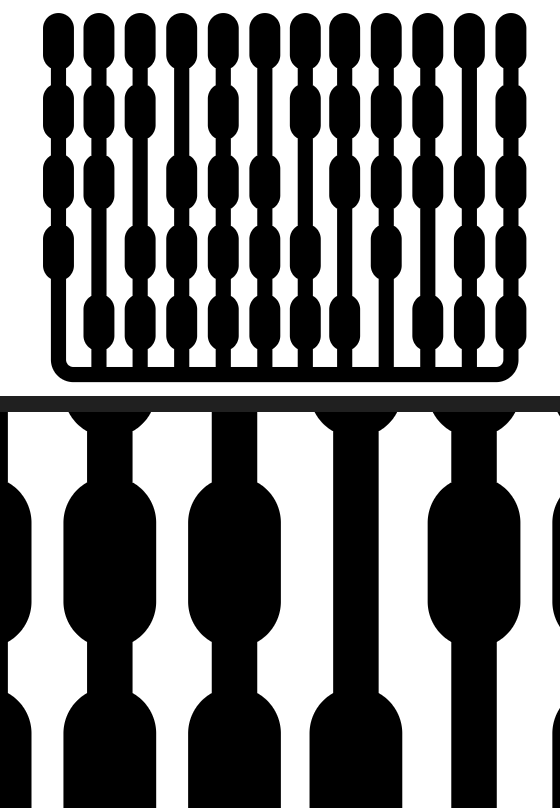
Top, the full canvas; bottom, a detail of the centre.
Reproduce this pattern procedurally as a WebGL 1 fragment shader.

```glsl
precision highp float;
// Twelve vertical rods strung with capsule beads, joined by a rounded U frame.
// Signed distances to beads, rods and frame are merged in loops, with a
// zigzag formula leaving out one bead per column.

uniform vec2 u_resolution;

#define DESIGN_WIDTH 768.0   // canvas width in design units
#define COLUMNS 12
#define ROWS 5
#define FIRST_X 80.2
#define COLUMN_PITCH 57.0
#define TOP_ROW_Y 486.0
#define ROW_PITCH 96.3
#define BEAD_RADIUS 21.2
#define BEAD_HALF_HEIGHT 39.2
#define ROD_HALF_WIDTH 10.4
#define FRAME_Y 29.4
#define FRAME_CORNER 20.4    // corner radius of the frame centre line

// Column centres: an even pitch with a few slightly tighter gaps.
float columnX(float i) {
  float tightening = 1.5 * step(0.5, i) + 0.5 * step(1.5, i)
                   + 1.5 * step(5.5, i) + 3.0 * step(6.5, i);
  return FIRST_X + COLUMN_PITCH * i - tightening;
}

// Row left empty in a column, counted from the top; 0 means none.
float emptyRow(float i) {
  return abs(4.0 - mod(i, 8.0)) - step(9.5, i);
}

float boxDistance(vec2 p, vec2 halfSize) {
  vec2 q = abs(p) - halfSize;
  return length(max(q, 0.0)) + min(max(q.x, q.y), 0.0);
}

float beadDistance(vec2 p) {
  p.y = max(abs(p.y) - (BEAD_HALF_HEIGHT - BEAD_RADIUS), 0.0);
  return length(p) - BEAD_RADIUS;
}

// Outline of a tall rounded box, cut off at the top row of beads.
float frameDistance(vec2 p) {
  float left = columnX(0.0);
  float right = columnX(float(COLUMNS - 1));
  vec2 halfSize = vec2(0.5 * (right - left), DESIGN_WIDTH);
  vec2 centre = vec2(0.5 * (left + right), FRAME_Y + halfSize.y);
  float box = boxDistance(p - centre, halfSize - FRAME_CORNER) - FRAME_CORNER;
  return max(abs(box) - ROD_HALF_WIDTH, p.y - TOP_ROW_Y);
}

float patternDistance(vec2 p) {
  float d = frameDistance(p);
  vec2 rodHalf = vec2(ROD_HALF_WIDTH, 0.5 * (TOP_ROW_Y - FRAME_Y));
  for (int c = 0; c < COLUMNS; c++) {
    float column = float(c);
    vec2 local = vec2(p.x - columnX(column), p.y - TOP_ROW_Y);

    // The outer two rods belong to the frame.
    if (c > 0 && c < COLUMNS - 1) {
      d = min(d, boxDistance(local + vec2(0.0, rodHalf.y), rodHalf));
    }

    float gap = emptyRow(column);
    for (int r = 0; r < ROWS; r++) {
      float row = float(r);
      bool present = r == 0 || abs(row - gap) > 0.5;
      if (present) {
        d = min(d, beadDistance(local + vec2(0.0, ROW_PITCH * row)));
      }
    }
  }
  return d;
}

void main() {
  float pixel = DESIGN_WIDTH / u_resolution.x;
  float d = patternDistance(gl_FragCoord.xy * pixel);
  float paper = clamp(d / pixel + 0.5, 0.0, 1.0);
  gl_FragColor = vec4(vec3(paper), 1.0);
}
```
